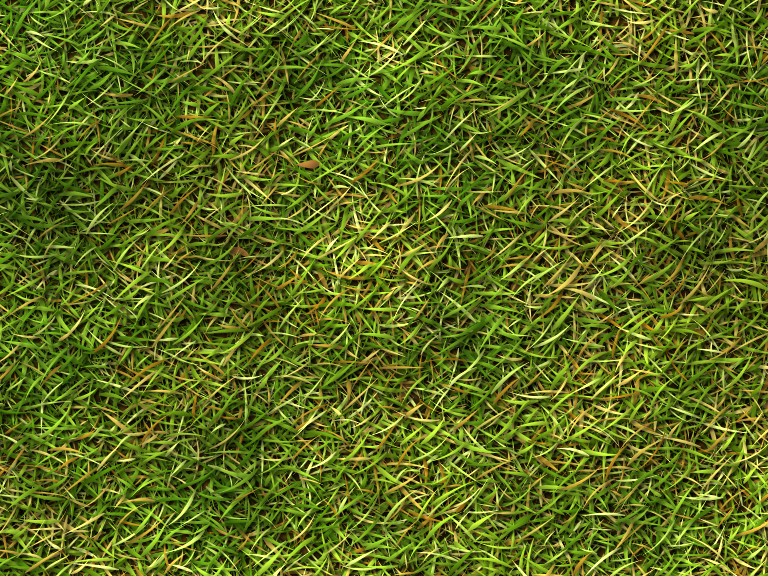
Reproduce this texture procedurally as a WebGL 2 fragment shader.

```glsl
#version 300 es
precision highp float;
// Dense sunlit lawn: layered green and straw blades over dark soil.

uniform vec2 u_resolution;
out vec4 fragColor;

const int LAYERS = 16;
const vec2 CELL = vec2(0.09, 0.018);

// Integer hash: four random words per lattice point.
uvec4 hashWords(ivec2 cell, int layer) {
  uvec4 v = uvec4(ivec4(cell + 512, layer, 7)) * 1664525u + 1013904223u;
  v += v.yzxy * v.wxyz;
  v ^= v >> 16u;
  v += v.yzxy * v.wxyz;
  return v ^ (v >> 16u);
}

float random(ivec2 cell, int salt) {
  return float(hashWords(cell, salt).x >> 8u) / 16777216.0;
}

float valueNoise(vec2 p, int salt) {
  ivec2 i = ivec2(floor(p));
  vec2 f = fract(p);
  f = f * f * (3.0 - 2.0 * f);
  float low = mix(random(i, salt), random(i + ivec2(1, 0), salt), f.x);
  float high = mix(random(i + ivec2(0, 1), salt), random(i + ivec2(1, 1), salt), f.x);
  return mix(low, high, f.y);
}

// Smooth patches where the turf dries out, more to the right.
float drynessAt(vec2 p) {
  float wave = sin(p.x * 9.0 + 2.0 * sin(p.y * 7.0)) * sin(p.y * 11.0 + 1.5 * sin(p.x * 8.0));
  return clamp(0.44 + 0.45 * wave + 0.2 * (p.x - 0.6), 0.0, 1.0);
}

// Distance to a bent, tapering blade lying along x.
float bladeDistance(vec2 p, float halfLength, float width, float bend) {
  float u = p.x / halfLength;
  float along = clamp(u * 0.5 + 0.5, 0.0, 1.0);
  float side = abs(p.y - bend * (u * u - 0.4));
  float taper = (1.0 - along * along) * min(1.0, 0.35 + 3.0 * along);
  return max(side - width * taper, abs(p.x) - halfLength);
}

// Sunlit colour of one blade; dryness raises the share of straw.
vec3 bladeColor(float kind, float tone, float dryness) {
  if (kind < mix(0.10, 0.40, dryness))
    return mix(vec3(0.74, 0.54, 0.10), vec3(1.06, 1.00, 0.52), tone);
  if (kind > 0.86)
    return mix(vec3(0.80, 0.98, 0.34), vec3(1.12, 1.18, 0.66), tone);
  vec3 green = mix(vec3(0.31, 0.54, 0.05), vec3(0.70, 0.92, 0.23), tone);
  return green + vec3(0.10, 0.03, 0.0) * (dryness - 0.2);
}

void main() {
  vec2 uv = gl_FragCoord.xy / u_resolution.y;
  float pixel = 1.0 / u_resolution.y;

  // Soil with reddish crumbs
  vec3 color = mix(vec3(0.08, 0.07, 0.02), vec3(0.36, 0.25, 0.07), valueNoise(uv * 70.0, 3));

  for (int layer = 0; layer < LAYERS; layer++) {
    float height = float(layer) / float(LAYERS - 1);

    // Each layer has its own heading, slightly more often the upper right
    float spread = fract(float(layer) * 0.618 + 0.2) * 2.0 - 1.0;
    float angle = 0.9 + 3.14159 * spread * (0.85 + 0.15 * abs(spread));
    vec2 axis = vec2(cos(angle), sin(angle));
    mat2 turn = mat2(axis.x, -axis.y, axis.y, axis.x);
    vec2 shift = CELL * fract(float(layer) * vec2(0.37, 0.73));
    vec2 p = turn * uv + shift;
    vec2 shadowStep = turn * vec2(-0.003, 0.004);
    ivec2 home = ivec2(floor(p / CELL - vec2(0.5, 0.0)));

    for (int y = -1; y <= 1; y++)
    for (int x = 0; x <= 1; x++) {
      ivec2 cell = home + ivec2(x, y);
      uvec4 words = hashWords(cell, layer + 20);
      vec4 place = vec4(words & 65535u) / 65535.0;
      vec4 look = vec4(words >> 16u) / 65535.0;

      vec2 center = (vec2(cell) + place.xy) * CELL;
      vec2 root = (center - shift) * turn;
      float dryness = drynessAt(root);
      float halfLength = mix(0.014, 0.044, place.w);
      float width = mix(0.0018, 0.0043, look.x * look.x + 0.25 * place.w);
      float bend = (look.y - 0.5) * 0.4 * halfLength;
      vec3 tint = bladeColor(look.z, look.w, dryness) * (0.92 + 0.2 * dryness);
      if (look.z < 0.2 || look.z > 0.86) width *= 0.75;

      // Rare fallen leaf
      if (look.z > 0.9992) {
        width = 0.008;
        halfLength = 0.02;
        tint = vec3(0.72, 0.50, 0.24);
      }

      // Blade frame: some point backwards, each leans a little
      float facing = place.z < 0.4 ? -1.0 : 1.0;
      float lean = (fract(place.z * 17.0) - 0.5) * 0.55;
      mat2 frame = mat2(facing, -lean, 0.0, 1.0);
      vec2 b = frame * (p - center);

      // Soft shadow cast on the layers below
      float shadow = bladeDistance(b + frame * shadowStep, halfLength, width, bend);
      color *= 1.0 - 0.28 * smoothstep(0.006, -0.002, shadow);

      // Lit edge and darker base
      float u = b.x / halfLength;
      float across = (b.y - bend * (u * u - 0.4)) / width;
      float light = 0.93 + 0.15 * clamp(across * sign(axis.x), -1.0, 1.0);
      light *= mix(0.72, 1.08, smoothstep(-1.0, 0.3, u)) * mix(0.70, 1.0, height);
      float cover = clamp(0.5 - bladeDistance(b, halfLength, width, bend) / pixel, 0.0, 1.0);
      color = mix(color, tint * light, cover);
    }
  }

  // Uneven light over the turf, in broad and small patches
  color *= 0.72 + 0.32 * valueNoise(uv * 3.0 + 7.0, 8) + 0.28 * valueNoise(uv * 9.0, 9);
  fragColor = vec4(clamp(color * 1.03 - vec3(0.0, 0.0, 0.006), 0.0, 1.0), 1.0);
}
```
